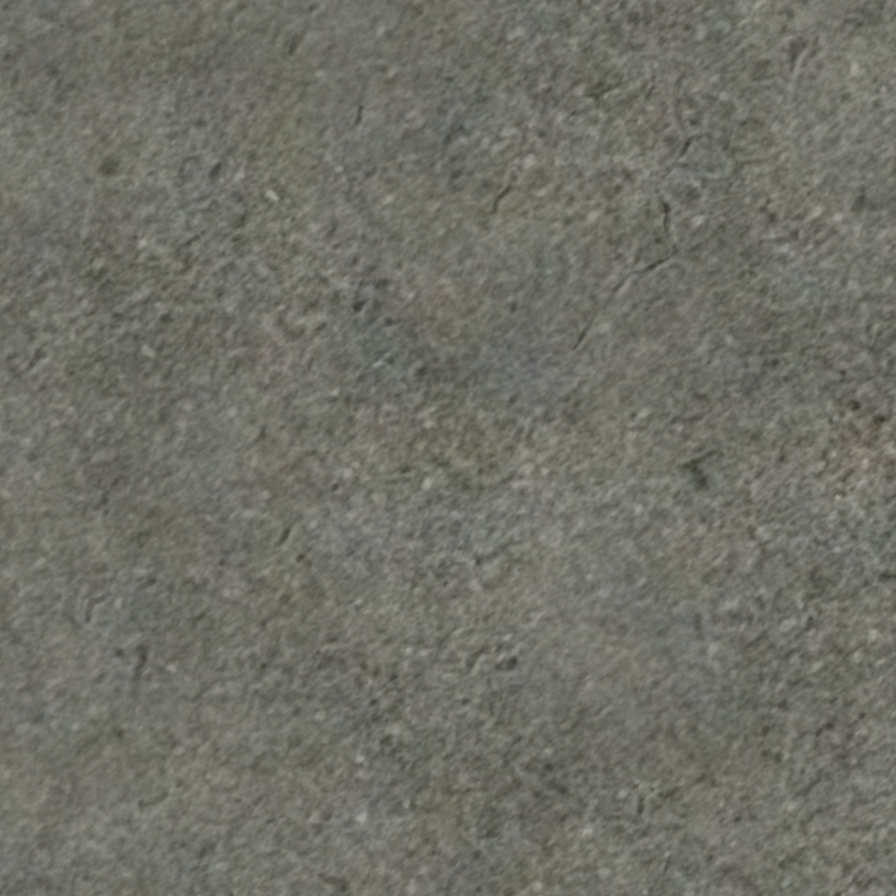
Write a WebGL 2 fragment shader that draws this texture.

```glsl
#version 300 es
precision highp float;
// Weathered grey concrete: slanted grain, pale grit, dark pits and thin cracks.
uniform vec2 u_resolution;
out vec4 fragColor;

vec2 hash(vec2 p) {
  vec3 h = fract(p.xyx * vec3(0.1031, 0.1030, 0.0973));
  h += dot(h, h.yzx + 33.33);
  return fract((h.xx + h.yz) * h.zy);
}

float cornerSlope(vec2 cell, vec2 offset) {
  return dot(hash(cell) * 2.0 - 1.0, offset);
}

// Signed gradient noise
float noise(vec2 p) {
  vec2 i = floor(p), f = p - i, e = vec2(1.0, 0.0);
  vec2 w = f * f * f * (f * (f * 6.0 - 15.0) + 10.0);
  return mix(mix(cornerSlope(i, f), cornerSlope(i + e, f - e), w.x),
             mix(cornerSlope(i + e.yx, f - e.yx), cornerSlope(i + 1.0, f - 1.0), w.x), w.y);
}

float segment(vec2 p, vec2 a, vec2 b) {
  vec2 d = b - a;
  return length(p - a - d * clamp(dot(p - a, d) / dot(d, d), 0.0, 1.0));
}

// Soft round grains, present in a random share of the cells
float specks(vec2 p, float chance) {
  vec2 home = floor(p);
  float cover = 0.0;
  for (int k = 0; k < 9; k++) {
    vec2 cell = home + vec2(k % 3, k / 3) - 1.0;
    vec2 pick = hash(cell + 71.0);
    float radius = mix(0.25, 0.6, pick.y * pick.y);
    float d = length(p - cell - hash(cell + 19.0));
    cover = max(cover, step(pick.x, chance) * smoothstep(radius, radius * 0.25, d) * (0.4 + 0.6 * pick.y));
  }
  return cover;
}

// Short slanted scratches in scattered cells
float scratches(vec2 p) {
  vec2 home = floor(p);
  float cover = 0.0;
  for (int k = 0; k < 9; k++) {
    vec2 cell = home + vec2(k % 3, k / 3) - 1.0;
    vec2 pick = hash(cell + 43.0);
    float angle = 0.7 + (pick.y - 0.5) * 1.4;
    vec2 reach = vec2(cos(angle), sin(angle)) * mix(0.06, 0.26, pick.y);
    vec2 mid = cell + hash(cell + 7.0);
    float d = segment(p, mid - reach, mid + reach);
    cover = max(cover, step(pick.x, 0.3) * smoothstep(0.06, 0.01, d));
  }
  return cover;
}

// One long bent crack
float crack(vec2 p) {
  vec2 path[5] = vec2[5](vec2(0.765, 0.84), vec2(0.735, 0.79), vec2(0.755, 0.715),
                         vec2(0.70, 0.69), vec2(0.64, 0.615));
  float d = 1.0;
  for (int k = 0; k < 4; k++) d = min(d, segment(p, path[k], path[k + 1]));
  return smoothstep(0.0045, 0.001, d);
}

void main() {
  vec2 p = gl_FragCoord.xy / min(u_resolution.x, u_resolution.y);
  vec2 slant = vec2(dot(p, vec2(0.77, 0.64)) * 0.8, dot(p, vec2(-0.64, 0.77)) * 1.2);
  vec2 warp = vec2(noise(p * 32.0 + 5.0), noise(p * 32.0 + 60.0));

  // Broad stains
  float shade = 0.06 * noise(p * 4.0 + 3.0) + 0.055 * noise(p * 9.0 + 31.0)
              + 0.05 * noise(p * 21.0 + 12.0);

  // Fine grain, rougher in some areas than in others
  float rough = 1.0 + 0.7 * noise(p * 3.5 + 80.0) + 0.25 * (p.x - 0.5);
  shade += rough * (0.12 * noise(slant * 66.0 + warp) + 0.115 * noise(slant * 118.0 + 40.0)
                  + 0.06 * noise(slant * 210.0 + 90.0));

  // Pale grit and dark pits
  shade += rough * 0.10 * specks(slant * 58.0 + warp * 0.6, 0.16);
  shade -= rough * 0.09 * specks(slant * 62.0 + warp * 0.8 + 200.0, 0.11);
  shade -= 0.10 * specks(p * 24.0 + warp * 1.4 + 300.0, 0.025);

  // Scratches and the crack, each with a lit lower edge
  vec2 bent = p + warp * 0.016;
  vec2 rim = vec2(-0.004, 0.006);
  float broken = smoothstep(-0.25, 0.2, noise(p * 26.0 + 140.0));
  shade += broken * (0.05 * scratches((bent + rim) * 9.0) - 0.10 * scratches(bent * 9.0));
  shade += (0.35 + 0.65 * broken) * (0.05 * crack(bent + rim) - 0.13 * crack(bent));

  // Chipped hollow near the right side
  float hollow = smoothstep(0.05, 0.01, length((p - vec2(0.965, 0.535)) * vec2(1.0, 1.3)));
  shade -= hollow * 0.16 * smoothstep(-0.05, 0.25, noise(p * 48.0 + 17.0));

  // Faint brown, green and pink tints
  float warm = noise(p * 11.0 + 52.0) + 0.7 * noise(p * 70.0 + 8.0);
  float green = noise(p * 14.0 + 97.0) + 0.6 * noise(p * 60.0 + 33.0);
  vec3 tint = warm * vec3(0.022, 0.0, -0.022) + green * vec3(-0.008, 0.012, -0.008);

  fragColor = vec4(clamp(vec3(0.439, 0.439, 0.403) + shade + tint, 0.0, 1.0), 1.0);
}
```
